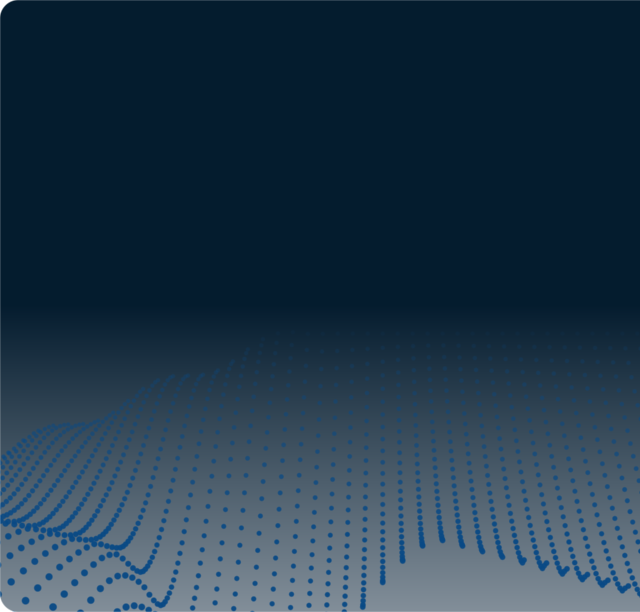
Write a WebGL 1 fragment shader that draws this background.

```glsl
precision highp float;

uniform vec2 u_resolution;

// Lengths are fractions of the canvas width, heights are measured upward.
const vec3 NIGHT = vec3(0.016, 0.108, 0.180);
const vec3 MIST = vec3(0.510, 0.558, 0.600);
const vec3 DOT_BLUE = vec3(0.030, 0.285, 0.520);
const vec3 PAPER = vec3(1.0);
const float MIST_TOP = 0.480;
const float DOT_TOP = 0.450;
const float CORNER_RADIUS = 0.029;
const float VANISH_X = 0.598;
const float FAR_SPACING = 0.0234;
const float DOT_SIZE = 0.137;
const float DOT_BLUR = 0.0013;
const float ROWS_PER_DEPTH = 26.0;
const int ROW_COUNT = 43;

// 1 over the near hill on the left, 0 elsewhere
float nearHill(float x) {
  return 1.0 - smoothstep(0.169, 0.430, x);
}

// Column spacing grows toward the viewer
float columnSpacing(float depth) {
  float closeUp = max(depth - 1.0, 0.0);
  return FAR_SPACING + 0.0078 * depth + 0.0313 * closeUp * closeUp;
}

// Far silhouette: a ridge that falls to the left
float ridgeHeight(float x, float ridge) {
  float ripple = 0.012 * sin((x - 0.293) * 34.5);
  return 0.435 - 0.42 * max(0.449 - x, 0.0) - ripple * ridge;
}

// Near silhouette: a crest on the left, a deep trough, a long slope on the right
float foldHeight(float x) {
  float trough = 0.208 * (1.0 - smoothstep(0.443, 0.691, x));
  float crest = 0.199 * (1.0 - smoothstep(0.156, 0.339, x));
  float slopes = 0.23 * max(0.169 - x, 0.0) - 0.28 * max(x - 0.691, 0.0);
  return 0.112 - trough + crest + slopes;
}

// Surface height in y, and in z whether the sheet exists there
vec2 sheet(float x, float depth) {
  float hill = nearHill(x);
  float ridge = 1.0 - smoothstep(0.36, 0.52, x);
  float foldDepth = 1.0 + 0.22 * hill;
  float t = min(depth / foldDepth, 1.0);
  float openEase = 1.0 - pow(1.0 - t, 1.5);
  float ridgeEase = t * t * (3.0 - 2.0 * t);
  float height = mix(ridgeHeight(x, ridge), foldHeight(x),
                     mix(openEase, ridgeEase, ridge));

  // Past the fold the sheet drops on the left and curls up on the right
  float past = max(depth - foldDepth, 0.0);
  height += mix(0.13 * past, -past * (0.156 + 0.91 * past), hill);
  float reach = hill + 0.1 * smoothstep(0.70, 0.91, x);
  return vec2(height, step(past, reach));
}

// Combined opacity of all dots at p
float dotField(vec2 p, float pixel) {
  float clear = 1.0;
  for (int i = 0; i < ROW_COUNT; i++) {
    float depth = float(i) / ROWS_PER_DEPTH;
    float spacing = columnSpacing(depth);
    float column = floor((p.x - VANISH_X) / spacing + 0.5);
    float x = VANISH_X + column * spacing;
    vec2 surface = sheet(x, depth);
    float radius = DOT_SIZE * spacing;
    float soft = max(pixel, DOT_BLUR);
    float dist = length(p - vec2(x, surface.x));
    float cover = 1.0 - smoothstep(radius - soft, radius + soft, dist);
    float haze = pow(clamp((DOT_TOP - surface.x) / 0.33, 0.0, 1.0), 0.8);
    clear *= 1.0 - 0.95 * cover * haze * surface.y;
  }
  return 1.0 - clear;
}

// Signed distance to a panel rounded at its two left corners
float panelDistance(vec2 p, float height) {
  float halfHeight = 0.5 * height;
  vec2 q = vec2(CORNER_RADIUS - p.x,
                abs(p.y - halfHeight) - halfHeight + CORNER_RADIUS);
  return length(max(q, 0.0)) - CORNER_RADIUS;
}

void main() {
  float pixel = 1.0 / u_resolution.x;
  vec2 p = gl_FragCoord.xy * pixel;

  // Night sky above rising mist
  float mist = clamp(1.0 - p.y / MIST_TOP, 0.0, 1.0);
  vec3 color = mix(NIGHT, MIST, mist);

  // Dotted sheet
  color = mix(color, DOT_BLUE, dotField(p, pixel));

  // Rounded left corners
  float outside = smoothstep(-pixel, pixel, panelDistance(p, u_resolution.y * pixel));
  gl_FragColor = vec4(mix(color, PAPER, outside), 1.0);
}
```
